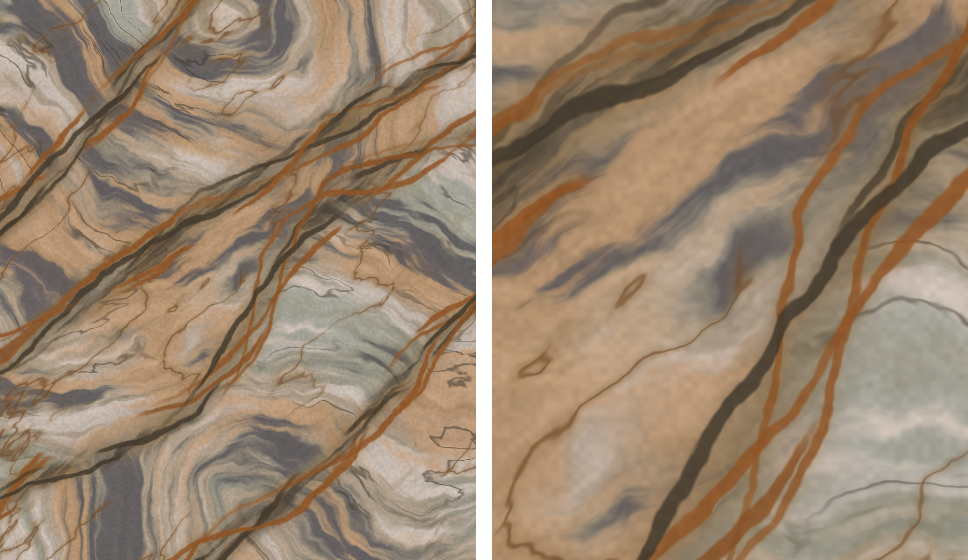
Left, the full canvas; right, a detail of the centre.
Reproduce this texture procedurally as a Shadertoy shader.

```glsl
// Folded marble: curved strata of cream, tan, peach and slate, cut by diagonal veins.
// Each slab between two veins has its own fold centre; layers are noise stretched
// along arcs around it. Veins are braids of thin rust and dark strands.

const vec3 CREAM = vec3(0.77, 0.72, 0.68);
const vec3 TAN   = vec3(0.68, 0.61, 0.53);
const vec3 GREY  = vec3(0.53, 0.50, 0.45);
const vec3 PEACH = vec3(0.72, 0.56, 0.41);
const vec3 OCHRE = vec3(0.53, 0.41, 0.25);
const vec3 RUST  = vec3(0.56, 0.32, 0.14);
const vec3 DARK  = vec3(0.24, 0.21, 0.17);
const vec3 SLATE = vec3(0.38, 0.36, 0.37);
const vec3 SAGE  = vec3(0.58, 0.60, 0.55);

const vec2 ALONG  = vec2(0.743, 0.669);   // vein direction
const vec2 ACROSS = vec2(-0.669, 0.743);
const int VEIN_COUNT = 4;
const int STRANDS = 6;
const float BRAID_WIDTH = 0.034;
const float BEND_RATE = 7.3;
// offset, slope, bend amplitude, bend phase; ordered upwards
const vec4 VEINS[4] = vec4[4](
    vec4(-0.25, 0.00, 0.012, 1.0), vec4(0.03, 0.00, 0.058, -4.78),
    vec4(0.30, -0.13, 0.014, 2.0), vec4(0.42, 0.09, 0.018, 0.5));
const vec2 FOLDS[5] = vec2[5](
    vec2(0.82, 0.44), vec2(0.50, 0.08), vec2(0.12, 0.95),
    vec2(0.42, 1.02), vec2(-0.12, 0.62));

float hash(vec2 p) {
    vec3 h = fract(vec3(p.xyx) * 0.1031);
    h += dot(h, h.yzx + 33.33);
    return fract((h.x + h.y) * h.z);
}

float noise(vec2 p) {
    vec2 i = floor(p), f = fract(p);
    f = f * f * f * (f * (f * 6.0 - 15.0) + 10.0);
    return mix(mix(hash(i), hash(i + vec2(1, 0)), f.x),
               mix(hash(i + vec2(0, 1)), hash(i + vec2(1, 1)), f.x), f.y);
}

float fbm(vec2 p) {
    float sum = 0.0, amp = 0.516;
    for (int i = 0; i < 5; i++) {
        sum += amp * noise(p);
        p = mat2(0.8, 0.6, -0.6, 0.8) * p * 2.03 + 11.7;
        amp *= 0.5;
    }
    return sum;
}

float veinPath(int i, float a) {
    vec4 v = VEINS[i];
    return v.x + v.y * a + v.z * sin(BEND_RATE * a + v.w);
}

// Layered stone of one slab, stretched along arcs around its fold centre
vec3 strata(vec2 p, vec2 centre, float seed) {
    vec2 s = p - centre;
    vec2 arc = vec2(length(s), s.x * 0.24 + s.y * 0.08);
    float broad = fbm(arc * 11.0 + seed);
    float fine = fbm(arc * vec2(60.0, 48.0) + seed * 2.0);
    float tone = 0.53 + 1.5 * (broad - 0.5) + 0.55 * (fine - 0.5);

    vec3 col = mix(GREY, TAN, smoothstep(0.33, 0.48, tone));
    col = mix(col, CREAM, smoothstep(0.48, 0.66, tone));
    float warmth = fbm(arc * vec2(6.0, 9.0) + seed + 31.0) + 0.25 * (fine - 0.5);
    col = mix(col, PEACH, 0.75 * smoothstep(0.52, 0.68, warmth));
    col = mix(col, SAGE, 0.6 * (1.0 - smoothstep(0.32, 0.45, warmth)));
    col = mix(col, SLATE, 0.85 * (1.0 - smoothstep(0.24, 0.37, tone)));

    // broken dark wisps that follow the layers
    float ridge = abs(fbm(arc * vec2(17.0, 22.0) + seed + 5.0) - 0.5);
    float patches = smoothstep(0.46, 0.66, fbm(p * 5.0 + seed));
    col = mix(col, DARK, 0.55 * patches * (1.0 - smoothstep(0.0, 0.03, ridge)));
    return col * (0.93 + 0.14 * fine);
}

void mainImage(out vec4 fragColor, in vec2 fragCoord) {
    vec2 p = fragCoord / iResolution.y;
    float px = 1.0 / iResolution.y;

    // broad and small warps
    vec2 warp = vec2(fbm(p * 3.0 + 1.0), fbm(p * 3.0 + 9.0)) - 0.5;
    vec2 ripple = vec2(fbm(p * 15.0 + 4.0), fbm(p * 15.0 + 23.0)) - 0.5;
    vec2 q = p + 0.06 * warp + 0.022 * ripple;
    float a = dot(q, ALONG), b = dot(q, ACROSS);

    int slab = 0;
    for (int i = 0; i < VEIN_COUNT; i++)
        if (b > veinPath(i, a)) slab++;
    vec3 col = strata(p + 0.2 * warp + 0.02 * ripple, FOLDS[slab], 17.0 * float(slab));

    // hairline rust cracks running with the veins
    float crack = abs(fbm(vec2(a * 3.0, b * 9.0) + 60.0) - 0.5);
    float crackZone = smoothstep(0.42, 0.62, noise(p * 5.0 + 40.0));
    col = mix(col, OCHRE, 0.35 * crackZone * (1.0 - smoothstep(0.0, 0.05, crack)));
    col = mix(col, mix(RUST, DARK, 0.4), 0.6 * crackZone * (1.0 - smoothstep(0.0, 0.012, crack)));

    // fibrous vein bodies, then braided strands
    float fibre = fbm(vec2(a * 7.0, b * 75.0));
    vec3 fibreColor = mix(DARK, mix(OCHRE, GREY, noise(vec2(a * 6.0, b * 25.0))),
                          smoothstep(0.28, 0.52, fibre));
    for (int i = 0; i < VEIN_COUNT; i++) {
        float d = b - veinPath(i, a);
        float swell = 0.011 + 0.019 * noise(vec2(a * 5.0, float(i) * 7.0));
        col = mix(col, fibreColor, 0.75 * exp(-d * d / (swell * swell)));
        for (int j = 0; j < STRANDS; j++) {
            vec2 id = vec2(float(i) + 3.0, float(j) + 8.0);
            float h = hash(id), k = hash(id + 50.0);
            float sway = BRAID_WIDTH * (0.25 + k) * sin(a * (5.0 + 7.0 * h) + 6.28 * k);
            float gap = abs(d - sway);
            float vary = noise(vec2(a * 9.0, h * 90.0));
            float halfWidth = 0.0006 + 0.0035 * vary * vary;
            float line = 1.0 - smoothstep(halfWidth, halfWidth + 0.002 + px, gap);
            float presence = smoothstep(0.2, 0.55, vary);
            col = mix(col, OCHRE, 0.4 * presence * exp(-gap / 0.007));
            col = mix(col, mix(DARK, RUST, smoothstep(0.45, 0.7, k)), 0.8 * presence * line);
        }
    }

    // fine mineral grain
    col *= 0.96 + 0.08 * noise(p * 240.0);
    fragColor = vec4(clamp(col, 0.0, 1.0), 1.0);
}
```
